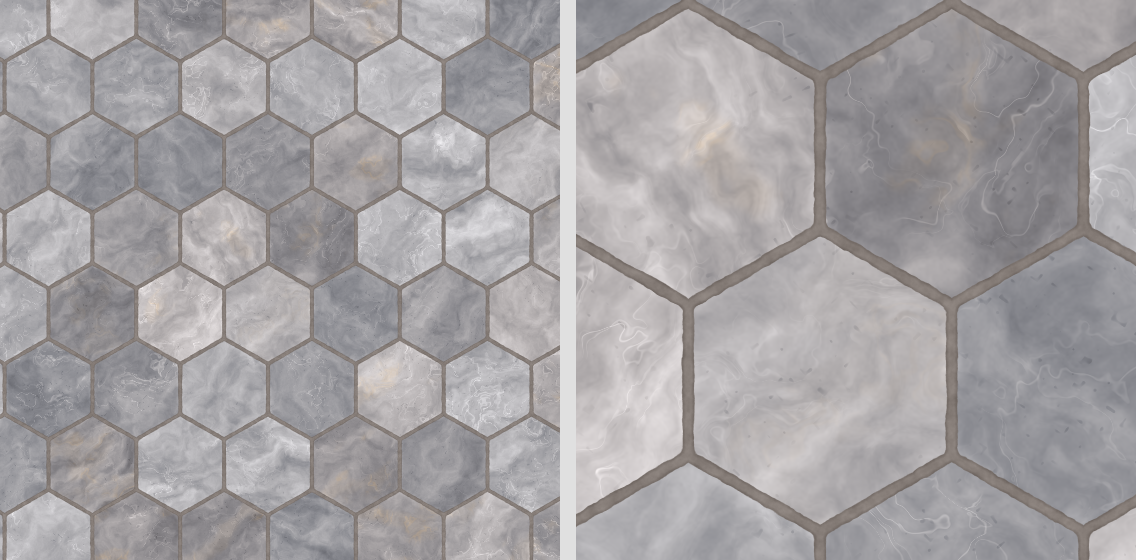
Left: the whole. Right: its middle third, enlarged.
A Shadertoy shader for this pattern:

```glsl
// Honed grey marble hexagons set in brown-grey grout, about 6.4 tiles across.
// A two-lattice hex grid gives each tile an id and an edge distance; the id
// seeds the tone, grain direction, veins and ochre stains of that tile.

const float TILE_PITCH = 0.1568;               // tile spacing across, canvas units
const vec2 TILE_ORIGIN = vec2(0.0866, 0.845);  // centre of one tile
const float ROW_SQUASH = 0.9935;               // rows sit slightly closer than regular
const float HALF_GROUT = 0.022;                // in tile pitches
const vec2 LATTICE = vec2(1.0, 1.7320508);

float hash(vec2 p) {
    vec3 h = fract(p.xyx * vec3(0.1031, 0.1030, 0.0973));
    h += dot(h, h.yzx + 33.33);
    return fract((h.x + h.y) * h.z);
}

float noise(vec2 p) {
    vec2 cell = floor(p), f = fract(p);
    f = f * f * (3.0 - 2.0 * f);
    float low = mix(hash(cell), hash(cell + vec2(1, 0)), f.x);
    float high = mix(hash(cell + vec2(0, 1)), hash(cell + vec2(1, 1)), f.x);
    return mix(low, high, f.y);
}

// Fractal noise, centred on zero
float fbm(vec2 p) {
    float sum = 0.0, amp = 0.54;
    for (int i = 0; i < 4; i++) {
        sum += amp * (noise(p) - 0.5);
        p = mat2(1.6, 1.2, -1.2, 1.6) * p + 7.3;
        amp *= 0.5;
    }
    return sum;
}

// Thin line along the zero contour of the noise
float vein(vec2 p, float width) {
    return 1.0 - smoothstep(0.0, width, abs(fbm(p)));
}

// Offset from the nearest hexagon centre
vec2 hexLocal(vec2 p) {
    vec2 a = mod(p + 0.5 * LATTICE, LATTICE) - 0.5 * LATTICE;
    vec2 b = mod(p, LATTICE) - 0.5 * LATTICE;
    return dot(a, a) < dot(b, b) ? a : b;
}

// Distance to the hexagon edge, with slightly softened corners
float hexEdge(vec2 p) {
    p = abs(p);
    float side = p.x, slant = dot(p, vec2(0.5, 0.8660254));
    float k = 0.02, blend = max(k - abs(side - slant), 0.0) / k;
    return 0.5 - max(side, slant) - blend * blend * k * 0.25;
}

vec3 marble(vec2 p, vec2 id) {
    float tone = hash(id + 3.7);
    float streaky = hash(id + 17.1);
    float veined = hash(id + 43.9);
    float warmth = hash(id + 71.3);
    float angle = mix(0.25, 1.1, hash(id + 29.5));
    if (hash(id + 57.7) > 0.72) angle = -angle;

    // Grain space: x runs along the streaks
    float c = cos(angle), s = sin(angle);
    vec2 q = mat2(c, -s, s, c) * p + 60.0 * vec2(tone, streaky);
    vec2 warp = vec2(fbm(q * 3.0), fbm(q * 3.0 + 19.0));

    // Clouds, streaks and fine mottling
    float cloud = fbm(q * vec2(1.6, 3.8) + warp * 1.5);
    float streak = fbm(q * vec2(2.2, 10.0) + warp * 3.5);
    float mottle = fbm(q * 13.0 + warp * 5.0);
    float value = 0.645 + (tone - 0.5) * 0.19 + cloud * 0.24;
    value += streak * mix(0.06, 0.30, streaky * streaky) + mottle * 0.11;
    value += (noise(p * 75.0 + id * 9.0) - 0.5) * 0.018;

    // Pale branching veins, broken up by a mask
    float mask = smoothstep(-0.12, 0.16, fbm(q * 2.7 + 31.0));
    float veins = vein(q * 2.3 + warp * 2.2, 0.022);
    veins += 0.6 * vein(q * vec2(3.0, 5.5) + warp * 3.0 + 13.0, 0.03);
    value += veins * mask * mix(0.02, 0.11, veined);

    // Small dark pits
    value -= 0.07 * smoothstep(0.86, 0.97, noise(q * 38.0)) * mask;

    // Cool shadows, neutral lights and a brown cast on some tiles
    vec3 color = value + mix(vec3(-0.012, -0.008, 0.018),
                             vec3(0.002, -0.003, 0.010),
                             smoothstep(0.5, 0.72, value));
    color += vec3(0.012, -0.003, -0.014) * smoothstep(0.45, 0.9, warmth);

    // Ochre stains gather in the veins of the warmest tiles
    float stain = smoothstep(0.03, 0.22, fbm(q * vec2(2.0, 3.5) + 47.0));
    stain *= 0.35 + 0.65 * vein(q * 3.2 + warp * 3.0 + 5.0, 0.08);
    return color + vec3(0.075, 0.035, -0.025) * stain * smoothstep(0.62, 0.85, warmth);
}

void mainImage(out vec4 fragColor, in vec2 fragCoord) {
    vec2 uv = fragCoord / iResolution.y;
    vec2 p = (uv - TILE_ORIGIN) / (TILE_PITCH * vec2(1.0, ROW_SQUASH));
    float pixel = 1.0 / (iResolution.y * TILE_PITCH);

    vec2 local = hexLocal(p);
    vec2 id = round((p - local) / (0.5 * LATTICE));

    // Tumbled edges: gentle wobble plus small chips
    float edge = hexEdge(local) - HALF_GROUT;
    edge += 0.008 * fbm(p * 9.0) + 0.009 * fbm(p * 34.0);
    float tileMask = smoothstep(-0.75 * pixel, 0.75 * pixel, edge);

    // Worn rim catches light in patches
    vec3 tile = marble(local, id);
    float rim = 1.0 - smoothstep(0.0, 0.035, edge);
    tile += rim * (0.015 + 0.11 * fbm(p * 12.0 + 8.0));

    // Sandy grout, darker against the tile sides
    vec3 grout = vec3(0.53, 0.495, 0.475) + 0.10 * fbm(p * 22.0) + 0.05 * fbm(p * 70.0);
    grout -= 0.07 * smoothstep(-0.014, 0.0, edge);

    fragColor = vec4(clamp(mix(grout, tile, tileMask), 0.0, 1.0), 1.0);
}
```
